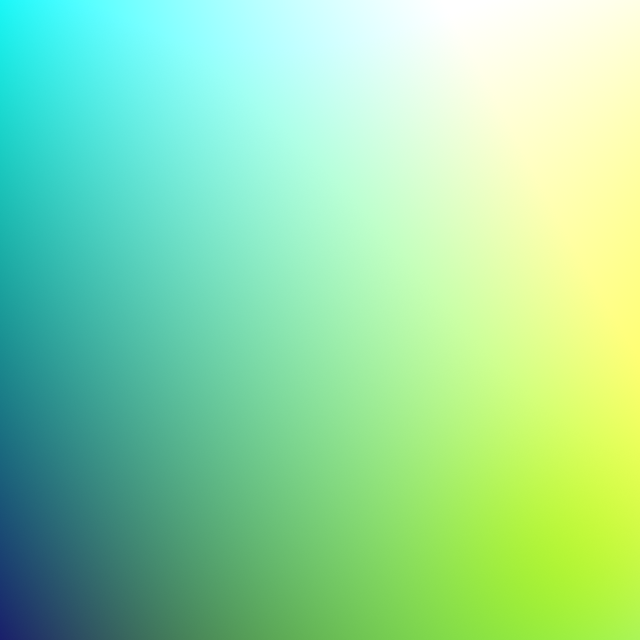
Write a WebGL 2 fragment shader that draws this background.

```glsl
#version 300 es
// Soft mesh gradient: cyan, white and yellow above, navy, green and lime below.
precision highp float;

#define LIME_CENTER vec2(0.88, 0.13)
#define LIME_RADIUS 0.22
#define LIME_DEPTH 0.22
#define GRAIN 0.004

uniform vec2 u_resolution;
out vec4 fragColor;

// Parabola through three colours placed at 0, 0.5 and 1.
vec3 blend3(vec3 first, vec3 middle, vec3 last, float t) {
    float a = (1.0 - t) * (1.0 - 2.0 * t);
    float b = 4.0 * t * (1.0 - t);
    float c = t * (2.0 * t - 1.0);
    return a * first + b * middle + c * last;
}

float hash(vec2 p) {
    vec3 q = fract(p.xyx * 0.1031);
    q += dot(q, q.yzx + 33.33);
    return fract((q.x + q.y) * q.z);
}

void main() {
    vec2 uv = gl_FragCoord.xy / u_resolution;

    // Three horizontal ramps; values above 1 widen the saturated areas.
    vec3 top = blend3(vec3(0.10, 0.97, 0.97), vec3(0.83, 1.05, 1.05),
                      vec3(1.15, 1.05, 0.90), uv.x);
    vec3 center = blend3(vec3(0.10, 0.59, 0.59), vec3(0.60, 0.93, 0.70),
                         vec3(1.03, 1.02, 0.50), uv.x);
    vec3 bottom = blend3(vec3(0.10, 0.12, 0.42), vec3(0.40, 0.72, 0.34),
                         vec3(0.67, 0.96, 0.46), uv.x);
    vec3 color = blend3(bottom, center, top, uv.y);

    // Less blue around the lime glow near the lower right.
    vec2 offset = (uv - LIME_CENTER) / LIME_RADIUS;
    color.b -= LIME_DEPTH * exp(-dot(offset, offset));

    // Slight dither against banding.
    color += GRAIN * (hash(gl_FragCoord.xy) - 0.5);
    fragColor = vec4(clamp(color, 0.0, 1.0), 1.0);
}
```
